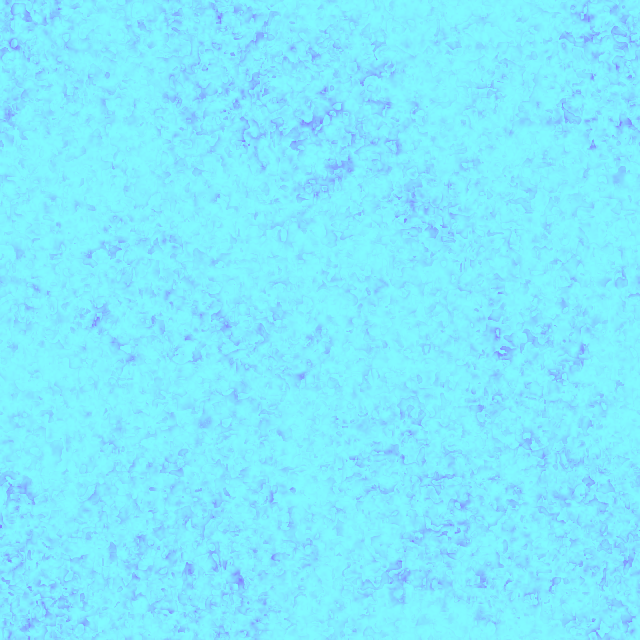
Write a Shadertoy shader that draws this texture map.

```glsl
// Weathered flaky surface in cyan with violet-blue creases, seamless at the borders.
// Warped periodic noise is cut into terraces; each step is a crisp edge with a short
// inner fade. Faint cloudy patches decide where the flakes stand out.

const vec3 CLEAR_CYAN = vec3(0.51, 0.985, 1.0);
const vec3 DEEP_VIOLET = vec3(0.51, 0.50, 1.0);

float hash(vec2 cell, float seed) {
    uvec3 q = uvec3(ivec3(cell, seed)) * uvec3(1597u, 3571u, 7919u);
    uint h = (q.x ^ (q.y << 8) ^ q.z) * 277803u;
    h = (h ^ (h >> 15)) * 73244u + q.y * 9781u + q.x;
    h = (h ^ (h >> 13)) * 12653u;
    h ^= h >> 16;
    return float(h & 65535u) / 65535.0;
}

// Value noise that repeats once per canvas; freq is a whole number of cells.
float noise(vec2 uv, float freq, float seed) {
    vec2 p = uv * freq;
    vec2 cell = floor(p);
    vec2 f = p - cell;
    f = f * f * (3.0 - 2.0 * f);
    vec2 a = mod(cell, freq);
    vec2 b = mod(cell + 1.0, freq);
    float low = mix(hash(a, seed), hash(vec2(b.x, a.y), seed), f.x);
    float high = mix(hash(vec2(a.x, b.y), seed), hash(b, seed), f.x);
    return mix(low, high, f.y);
}

float fbm(vec2 uv, float freq, float seed) {
    float sum = 0.0;
    float weight = 0.5;
    for (int i = 0; i < 4; i++) {
        sum += weight * noise(uv, freq, seed + float(i));
        freq *= 2.0;
        weight *= 0.6;
    }
    return sum / 1.09;
}

vec2 warp(vec2 uv, float freq, float amount, float seed) {
    vec2 offset = vec2(noise(uv, freq, seed), noise(uv, freq, seed + 1.0)) - 0.5;
    return uv + offset * amount / freq;
}

// Broken terrace edges: sharp on one side, fading on the other.
float flakes(vec2 uv, float freq, float fade, float seed) {
    vec2 p = warp(uv, freq, 0.9, seed);
    float height = 1.6 * noise(p, freq, seed + 2.0)
                 + 0.3 * noise(p, freq * 2.0, seed + 3.0)
                 + 2.0 * noise(uv, 17.0, seed + 4.0);
    float stepPos = fract(height);
    float soft = clamp(fwidth(height), 0.03, 0.3);
    float edge = smoothstep(0.0, soft, stepPos) * exp(-fade * stepPos);
    float presence = smoothstep(0.2, 0.85, noise(uv, freq * 0.8, seed + 5.0));
    return edge * presence;
}

// Cloudy strength of the relief, from fairly smooth to rough.
float patches(vec2 uv) {
    float broad = fbm(warp(uv, 8.0, 0.8, 50.0), 6.0, 60.0);
    float local = noise(uv, 40.0, 70.0);
    return mix(0.6, 1.45, smoothstep(0.28, 0.75, broad)) * mix(0.75, 1.25, local);
}

void mainImage(out vec4 fragColor, in vec2 fragCoord) {
    vec2 uv = fragCoord / iResolution.xy;

    // Large and small flakes over a fine grain
    float large = flakes(uv, 85.0, 3.8, 1.0);
    float small = flakes(uv, 135.0, 3.4, 20.0);
    float grain = noise(warp(uv, 150.0, 0.8, 40.0), 250.0, 45.0);

    float relief = 0.62 * large + 0.44 * small + 0.12 * grain * grain;
    float depth = relief * patches(uv);

    fragColor = vec4(mix(CLEAR_CYAN, DEEP_VIOLET, clamp(depth, 0.0, 1.0)), 1.0);
}
```
